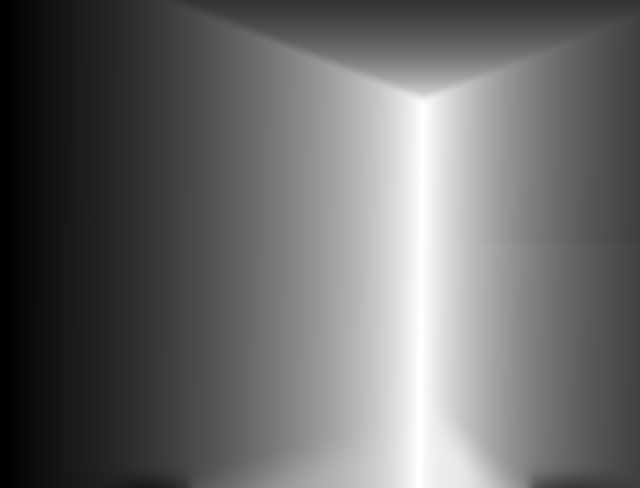
Write a WebGL 1 fragment shader that draws this background.

```glsl
precision highp float;
// A grey room corner: two walls brighten toward a glowing vertical seam,
// under a wedge of ceiling that darkens upward, with pale light and soft
// shadows on the floor. Built from falloff curves and masks along lines.

uniform vec2 u_resolution;

// Wall brightness: a slow rise from the left edge, a decay to the right.
float wallLight(float x, float seam) {
  float t = clamp(x / seam, 0.0, 1.0);
  float left = 0.32 * t + 0.6 * t * t + 0.09 * pow(t, 16.0);
  left += 0.03 * smoothstep(0.0, 0.15, t) * (1.0 - t);
  float right = exp(-4.1 * max(x - seam, 0.0));
  return x < seam ? left : right;
}

// Soft elliptical spot, one at its centre.
float spot(vec2 p, vec2 centre, vec2 radius) {
  vec2 d = (p - centre) / radius;
  return exp(-dot(d, d));
}

void main() {
  vec2 p = gl_FragCoord.xy / u_resolution;
  float seam = mix(0.656, 0.664, p.y);
  float side = p.x - seam;
  float light = wallLight(p.x, seam);

  // The lower part of the right wall is slightly lighter.
  light += 0.012 * smoothstep(0.02, 0.12, side)
         * (1.0 - smoothstep(0.495, 0.51, p.y));

  // Pale floor, fading up to a sloping edge on each side.
  float leftEdge = 0.17 + 0.36 * side;
  float leftFloor = smoothstep(0.0, 0.11, leftEdge - p.y)
                  * smoothstep(0.285, 0.31, p.x) * step(side, 0.0);
  light += 0.11 * leftFloor * smoothstep(0.0, 0.25, -side);
  float rightEdge = 0.23 - 1.22 * side;
  float rightFloor = smoothstep(0.0, 0.12, rightEdge - p.y) * step(0.0, side);
  light += 0.15 * rightFloor * smoothstep(0.0, 0.08, side);

  // Shadows in the bottom corners.
  light -= 0.11 * spot(p, vec2(0.245, -0.005), vec2(0.065, 0.03))
         * (1.0 - smoothstep(0.285, 0.31, p.x));
  light -= 0.2 * spot(p, vec2(0.865, -0.01), vec2(0.09, 0.035))
         * smoothstep(0.815, 0.84, p.x);

  // Ceiling wedge, brightest at its apex on the seam.
  float apex = 0.789;
  float ceilingLight = 0.92 * exp(-7.2 * max(p.y - apex, 0.0));
  float ceilingEdge = apex + 0.515 * abs(side);
  float ceilingMask = smoothstep(-0.008, 0.022, p.y - ceilingEdge);
  light = mix(light, ceilingLight, ceilingMask);

  gl_FragColor = vec4(vec3(clamp(light, 0.0, 1.0)), 1.0);
}
```
